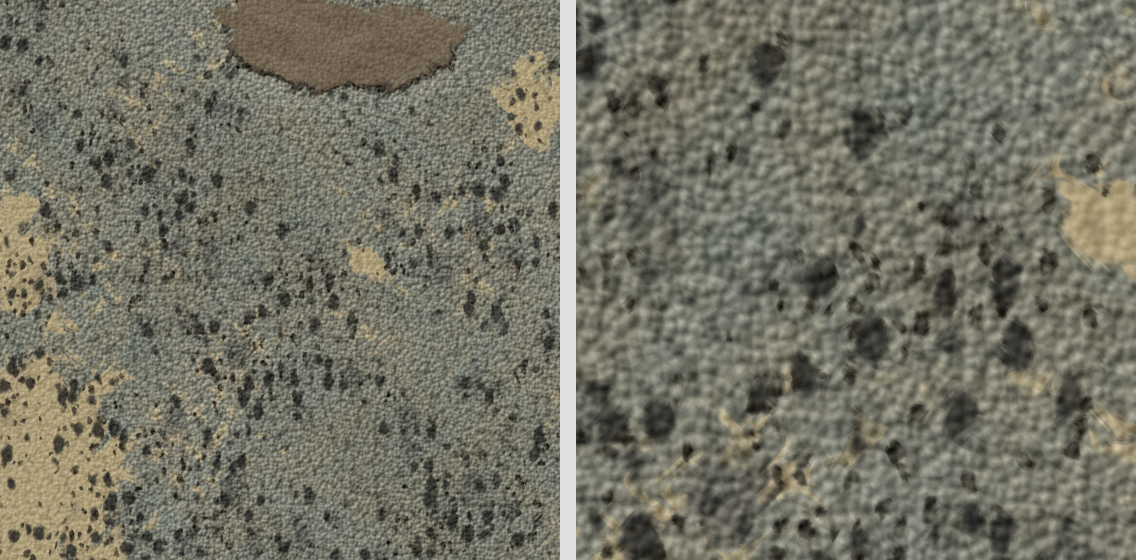
Left, the full canvas; right, a detail of the centre.
Give the GLSL for this texture, as a Shadertoy shader.

```glsl
// Dry scrubland from above: grey-green gravel, sand clearings, dark shrubs
// and one brown bare slab. Cellular noise gives the embossed grain, layered
// sines the ragged outlines, and jittered grids scatter the shrubs.

vec2 hash2(vec2 p) {
    vec3 q = fract(p.xyx * vec3(.1031, .1030, .0973));
    q += dot(q, q.yzx + 33.33);
    return fract((q.xx + q.yz) * q.zy);
}

// Distance to the nearest jittered cell point
float cellular(vec2 p) {
    vec2 base = floor(p);
    float nearest = 2.;
    for (int y = -1; y <= 1; y++)
    for (int x = -1; x <= 1; x++) {
        vec2 id = base + vec2(x, y);
        nearest = min(nearest, length(id + hash2(id) - p));
    }
    return nearest;
}

// Layered, rotated and warped sines, roughly -1 to 1
float waves(vec2 p) {
    float sum = 0., amp = .55;
    for (int i = 0; i < 5; i++) {
        p += .7 * sin(p.yx * 1.3 + float(i));
        sum += amp * sin(p.x) * cos(p.y);
        p = mat2(1.6, 1.2, -1.2, 1.6) * p + 1.7;
        amp *= .6;
    }
    return sum;
}

// Coverage of upright blobs, one candidate per grid cell
float scatter(vec2 p, float count, float amount, float blur) {
    vec2 g = p * count, base = floor(g);
    float cover = 0.;
    for (int y = -1; y <= 1; y++)
    for (int x = -1; x <= 1; x++) {
        vec2 id = base + vec2(x, y);
        vec2 kind = hash2(id + 57.);
        vec2 d = (g - id - .2 - .6 * hash2(id)) * vec2(1.25, .85);
        float radius = .16 + .28 * kind.x;
        float present = smoothstep(0., .15, amount - kind.y);
        cover = max(cover, present * (1. - smoothstep(radius - blur, radius + blur, length(d))));
    }
    return cover;
}

// Height of an elliptical region: 1 at its centre, 0 on its outline
float mound(vec2 p, vec2 centre, vec2 radius) {
    return 1. - length((p - centre) / radius);
}

void mainImage(out vec4 fragColor, in vec2 fragCoord) {
    vec2 p = fragCoord / iResolution.y;
    float rough = waves(p * 38.);
    float cluster = waves(p * 11. + 2.);
    vec2 ragged = p + .005 * vec2(waves(p * 75.), waves(p * 75. + 9.));

    // Gravel ground with broad shifts of tone
    vec3 color = vec3(.465, .467, .415) + .03 * waves(p * 7. + 5.);
    color += vec3(.02, .0, -.015) * waves(p * 22. + 8.);

    // Sand clearings and small pale crumbs
    float clearing = mound(p, vec2(.06, .14), vec2(.17, .24));
    clearing = max(clearing, mound(p, vec2(.02, .54), vec2(.08, .10)));
    clearing = max(clearing, mound(p, vec2(.955, .82), vec2(.06, .07)));
    clearing = max(clearing, mound(p, vec2(.65, .53), vec2(.07, .05)) - .35);
    float sand = smoothstep(-.06, .16, clearing + .6 * rough);
    sand *= smoothstep(-.6, -.2, clearing);
    float crumbs = smoothstep(.12, .5, waves(p * 9. + 4.)) * smoothstep(.15, .45, waves(p * 85. + 3.));
    float pale = max(sand, .75 * crumbs);
    color = mix(color, vec3(.67, .61, .47), pale);

    // Soft smudges, shrubs and small dots, denser towards the lower left
    float density = .30 + .55 * cluster + .12 * (1. - p.x - p.y);
    float smudge = scatter(ragged + .3, 17., density, .28);
    float shrub = scatter(ragged, 33., density + .12 * sand, .13);
    float dots = scatter(ragged + .7, 68., .7 * density + .12 * sand, .14);
    color = mix(color, vec3(.25, .25, .24), .5 * smudge * (1. - .6 * sand));
    color = mix(color, vec3(.15, .15, .14), .82 * shrub);
    color = mix(color, vec3(.16, .15, .12), .75 * dots);

    // Brown slab with a broken upper right side and a shaded lower rim
    float slab = mound(p, vec2(.62, .95), vec2(.22, .11));
    slab = min(slab, (1.09 - .15 * p.x - p.y) * 8.);
    slab += .16 * rough + .10 * waves(p * 14.);
    float bare = smoothstep(-.02, .05, slab);
    float lower = 1. - smoothstep(.89, .96, p.y);
    vec3 earth = vec3(.435, .385, .315) + .04 * waves(p * vec2(28., 65.));
    color += .05 * lower * smoothstep(-.7, -.1, slab) * (1. - bare);
    color = mix(color, earth, bare);
    color = mix(color, vec3(.15, .13, .10), .8 * lower * exp(-pow(slab / .05, 2.)));

    // Embossed fine grain, calmer on sand and slab
    vec2 q = p + .002 * rough;
    float relief = cellular(q * 145.) - cellular(q * 145. + vec2(.35, -.45));
    float grain = .22 * relief + .24 * (.45 - cellular(q * 92. + 31.));
    grain *= (1. - .45 * sand) * (1. - .6 * bare) * (1. - .4 * shrub);
    color += grain * vec3(1.02, 1., .92);

    fragColor = vec4(clamp(color, 0., 1.), 1.);
}
```
